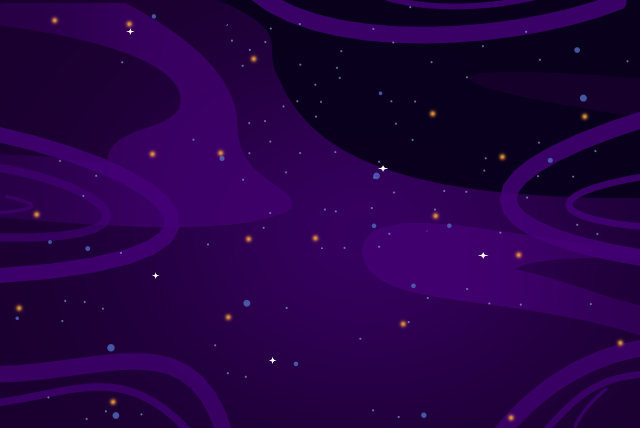
Write a Shadertoy shader that draws this background.

```glsl
// A violet night sky: layered nebula shapes, flowing ribbons and scattered stars.
// Shapes are chains of cubic curves, traced for distance and even-odd inside test;
// stars come from jittered hash grids. Canvas units, y pointing down.
#define CANVAS vec2(7.68, 5.12)
#define CURVE_STEPS 14
#define GLOW_CENTER vec2(4.4, 2.8)
#define EDGE_COLOR vec3(0.095, 0.0, 0.175)
#define GLOW_COLOR vec3(0.205, 0.0, 0.365)
#define SKY_COLOR vec3(0.03, 0.0, 0.105)
#define NEBULA_COLOR vec3(0.255, 0.0, 0.435)
#define RIBBON_COLOR vec3(0.27, 0.0, 0.47)
#define BLUE_COLOR vec3(0.32, 0.42, 0.75)
#define GOLD_COLOR vec3(1.0, 0.66, 0.22)

float pixel; // size of one pixel in canvas units

vec3 hash3(vec2 cell) {
    vec3 q = fract(cell.xyx * vec3(0.1031, 0.1030, 0.0973));
    q += dot(q, q.yxz + 33.33);
    return fract((q.xxy + q.yzz) * q.zyx);
}

// shape.x: least squared distance, shape.y: +1 outside, -1 inside (ray to the left)
void trace(inout vec2 shape, vec2 p, vec2 a, vec2 b, vec2 c, vec2 d) {
    vec2 from = a;
    for (int i = 1; i <= CURVE_STEPS; i++) {
        float t = float(i) / float(CURVE_STEPS), s = 1.0 - t;
        vec2 to = s*s*s*a + 3.0*s*s*t*b + 3.0*s*t*t*c + t*t*t*d;
        vec2 e = to - from, w = p - from;
        vec2 gap = w - e * clamp(dot(w, e) / dot(e, e), 0.0, 1.0);
        shape.x = min(shape.x, dot(gap, gap));
        if ((from.y > p.y) != (to.y > p.y) && e.x * w.y / e.y < w.x) shape.y = -shape.y;
        from = to;
    }
}

float cover(float dist) { return 1.0 - smoothstep(-pixel, pixel, dist); }
float fillShape(vec2 shape) { return cover(shape.y * sqrt(shape.x)); }

float ribbon(vec2 p, float halfWidth, vec2 a, vec2 b, vec2 c, vec2 d) {
    vec2 shape = vec2(100.0, 1.0);
    trace(shape, p, a, b, c, d);
    return cover(sqrt(shape.x) - halfWidth);
}

float darkSky(vec2 p) {
    vec2 s = vec2(100.0, 1.0);
    trace(s, p, vec2(2.5, -0.05), vec2(3.6, 0.4), vec2(3.1, 0.5), vec2(3.35, 0.95));
    trace(s, p, vec2(3.35, 0.95), vec2(3.75, 1.9), vec2(4.9, 2.4), vec2(7.8, 2.37));
    return fillShape(s);
}

float leftNebula(vec2 p) {
    vec2 s = vec2(100.0, 1.0);
    trace(s, p, vec2(-0.05, 0.03), vec2(-0.05, 0.1), vec2(-0.05, 0.2), vec2(-0.05, 0.3));
    trace(s, p, vec2(-0.05, 0.3), vec2(1.6, 0.5), vec2(2.3, 0.9), vec2(2.15, 1.3));
    trace(s, p, vec2(2.15, 1.3), vec2(1.95, 1.6), vec2(1.3, 1.5), vec2(1.28, 1.95));
    trace(s, p, vec2(1.28, 1.95), vec2(0.9, 1.9), vec2(0.4, 1.85), vec2(-0.05, 1.85));
    trace(s, p, vec2(-0.05, 1.85), vec2(-0.05, 2.1), vec2(-0.05, 2.35), vec2(-0.05, 2.6));
    trace(s, p, vec2(-0.05, 2.6), vec2(1.2, 2.7), vec2(2.9, 2.85), vec2(3.5, 2.5));
    trace(s, p, vec2(3.5, 2.5), vec2(3.6, 2.2), vec2(2.85, 2.2), vec2(2.85, 1.5));
    trace(s, p, vec2(2.85, 1.5), vec2(2.85, 0.8), vec2(2.0, 0.3), vec2(1.5, 0.03));
    return fillShape(s);
}

float rightNebula(vec2 p) {
    vec2 s = vec2(100.0, 1.0);
    trace(s, p, vec2(7.8, 3.0), vec2(6.3, 2.9), vec2(4.4, 2.3), vec2(4.34, 3.0));
    trace(s, p, vec2(4.34, 3.0), vec2(4.4, 3.75), vec2(6.0, 3.45), vec2(7.8, 4.05));
    trace(s, p, vec2(7.8, 3.1), vec2(6.6, 3.05), vec2(6.3, 3.15), vec2(6.18, 3.22));
    trace(s, p, vec2(6.18, 3.22), vec2(6.8, 3.35), vec2(7.2, 3.55), vec2(7.8, 3.68));
    return fillShape(s);
}

float skyWisp(vec2 p) {
    vec2 s = vec2(100.0, 1.0);
    trace(s, p, vec2(7.8, 0.95), vec2(4.9, 0.7), vec2(4.9, 1.0), vec2(7.8, 1.42));
    return fillShape(s);
}

float ribbons(vec2 p) {
    // top arcs
    float r = ribbon(p, 0.1, vec2(3.05, -0.1), vec2(3.9, 0.65), vec2(6.2, 0.5), vec2(7.42, 0.02));
    r = max(r, ribbon(p, 0.035, vec2(4.55, -0.06), vec2(5.0, 0.12), vec2(5.8, 0.12), vec2(6.45, -0.04)));
    // right loops
    r = max(r, ribbon(p, 0.1, vec2(7.8, 1.4), vec2(5.53, 2.1), vec2(5.53, 2.75), vec2(7.8, 3.1)));
    r = max(r, ribbon(p, 0.04, vec2(7.8, 2.1), vec2(6.5, 2.3), vec2(6.5, 2.62), vec2(7.8, 2.72)));
    // left loops
    r = max(r, ribbon(p, 0.09, vec2(-0.05, 1.6), vec2(2.2, 2.1), vec2(3.3, 3.1), vec2(-0.05, 3.3)));
    r = max(r, 0.75 * ribbon(p, 0.05, vec2(-0.05, 2.0), vec2(1.25, 2.2), vec2(2.15, 2.9), vec2(-0.05, 2.84)));
    r = max(r, 0.75 * ribbon(p, 0.02, vec2(0.08, 2.35), vec2(0.5, 2.45), vec2(0.5, 2.5), vec2(-0.05, 2.55)));
    // lower corners
    r = max(r, 0.85 * ribbon(p, 0.1, vec2(-0.05, 4.48), vec2(1.3, 4.45), vec2(2.3, 3.85), vec2(2.7, 5.2)));
    r = max(r, 0.85 * ribbon(p, 0.045, vec2(-0.05, 4.82), vec2(0.9, 4.7), vec2(1.5, 4.3), vec2(2.3, 5.2)));
    r = max(r, 0.85 * ribbon(p, 0.1, vec2(6.0, 5.2), vec2(6.4, 4.7), vec2(7.0, 4.25), vec2(7.8, 4.15)));
    r = max(r, 0.85 * ribbon(p, 0.04, vec2(6.55, 5.15), vec2(6.95, 4.7), vec2(7.2, 4.5), vec2(7.8, 4.47)));
    return max(r, 0.85 * ribbon(p, 0.02, vec2(6.9, 5.1), vec2(7.0, 4.9), vec2(7.15, 4.75), vec2(7.27, 4.66)));
}

// offset from the star of this grid cell (xy) and its random value (z)
vec3 starCell(vec2 p, float size, float seed) {
    vec3 rnd = hash3(floor(p / size) + seed);
    return vec3((fract(p / size) - 0.2 - 0.6 * rnd.xy) * size, rnd.z);
}

void addStars(inout vec3 color, vec2 p) {
    // fine dust, denser near the upper middle
    float density = 0.06 + 0.3 * exp(-dot(p - vec2(4.0, 1.6), p - vec2(4.0, 1.6)) * 0.5);
    vec3 star = starCell(p, 0.22, 11.0);
    if (star.z < density) color = mix(color, vec3(0.6, 0.6, 0.85), 0.7 * cover(length(star.xy) - 0.012));
    // blue discs
    star = starCell(p, 0.8, 37.0);
    if (star.z < 0.4) color = mix(color, BLUE_COLOR, 0.8 * cover(length(star.xy) - 0.02 - 0.07 * star.z));
    // golden points with a halo
    star = starCell(p, 1.1, 73.0);
    float gold = exp(-dot(star.xy, star.xy) * 900.0);
    if (star.z < 0.4) color = mix(color, GOLD_COLOR, 0.9 * gold);
    // four-pointed sparkles
    star = starCell(p, 1.25, 91.0);
    vec2 arm = sqrt(abs(star.xy));
    float reach = 0.03 + 0.1 * star.z;
    if (star.z < 0.35) color = mix(color, vec3(1.0), cover((arm.x + arm.y - sqrt(reach)) * 0.2));
}

void mainImage(out vec4 fragColor, in vec2 fragCoord) {
    vec2 p = vec2(fragCoord.x, iResolution.y - fragCoord.y) / iResolution.xy * CANVAS;
    pixel = 0.7 * CANVAS.y / iResolution.y;
    // soft glow, then the layers from back to front
    vec2 q = (p - GLOW_CENTER) * vec2(0.28, 0.36);
    vec3 color = mix(EDGE_COLOR, GLOW_COLOR, exp(-1.6 * dot(q, q)));
    color = mix(color, SKY_COLOR, 0.95 * darkSky(p));
    color = mix(color, EDGE_COLOR, 0.8 * skyWisp(p));
    color = mix(color, NEBULA_COLOR, leftNebula(p) * mix(0.35, 0.75, smoothstep(0.0, 2.2, p.x)));
    color = mix(color, NEBULA_COLOR, rightNebula(p) * mix(0.95, 0.5, smoothstep(5.2, 7.7, p.x)));
    color = mix(color, RIBBON_COLOR, 0.8 * ribbons(p));
    addStars(color, p);
    fragColor = vec4(color, 1.0);
}
```
